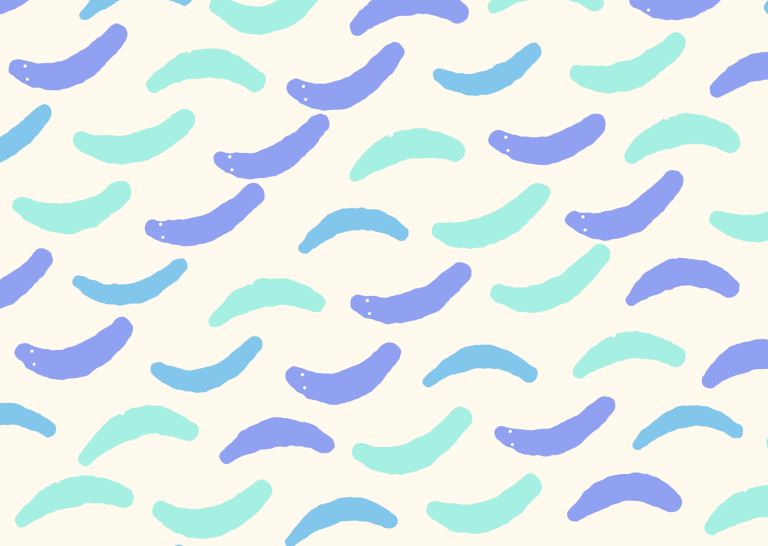
Write a Shadertoy shader that draws this pattern.

```glsl
const vec3 CREAM = vec3(1.0, 0.98, 0.93);
const vec3 MINT = vec3(0.65, 0.94, 0.89);
const vec3 PERIWINKLE = vec3(0.56, 0.63, 0.94);
const vec3 SKY = vec3(0.51, 0.78, 0.92);
const vec2 CELL = vec2(0.254, 0.133);
const int SEGMENTS = 10;

float hash(vec2 p) {
    vec3 q = fract(p.xyx * 0.1031);
    q += dot(q, q.yzx + 33.33);
    return fract((q.x + q.y) * q.z);
}

float valueNoise(vec2 p) {
    vec2 i = floor(p), f = fract(p);
    f = f * f * (3.0 - 2.0 * f);
    vec2 e = vec2(0.0, 1.0);
    return mix(mix(hash(i), hash(i + e.yx), f.x),
               mix(hash(i + e.xy), hash(i + e.yy), f.x), f.y);
}

// Centre line of a stroke, t from -1 to 1; positive bend gives a cup
vec2 spine(float t, float halfLength, float slope, float bend) {
    float x = halfLength * t;
    return vec2(x, slope * x + bend * (t * t - 0.5));
}

// Full in the middle, thinner towards each end
float girth(float t, float radius, vec2 ends) {
    return radius * mix(1.0, t < 0.0 ? ends.x : ends.y, t * t);
}

float taperedSegment(vec2 p, vec2 a, vec2 b, float ra, float rb) {
    vec2 pa = p - a, ba = b - a;
    float h = clamp(dot(pa, ba) / dot(ba, ba), 0.0, 1.0);
    return length(pa - h * ba) - mix(ra, rb, h);
}

float strokeDistance(vec2 p, float halfLength, float slope, float bend,
                     float radius, vec2 ends) {
    float d = 1.0, t0 = -1.0;
    vec2 a = spine(t0, halfLength, slope, bend);
    for (int i = 1; i <= SEGMENTS; i++) {
        float t1 = 2.0 * float(i) / float(SEGMENTS) - 1.0;
        vec2 b = spine(t1, halfLength, slope, bend);
        d = min(d, taperedSegment(p, a, b, girth(t0, radius, ends), girth(t1, radius, ends)));
        a = b;
        t0 = t1;
    }
    return d;
}

float cutDisc(float d, vec2 p, vec2 centre, float radius) {
    return max(d, radius - length(p - centre));
}

// Distance and colour of the stroke that belongs to one cell
float cellStroke(vec2 p, vec2 id, out vec3 tint) {
    vec2 centre = (id + vec2(0.5 + 0.45 * mod(id.y, 2.0), 0.5)) * CELL;
    vec2 jitter = vec2(hash(id + 11.0), hash(id + 23.0)) - 0.5;
    centre += jitter * vec2(0.024, 0.012);
    centre.y += 0.018 * sin(centre.x * 6.0 + 1.0);
    vec2 q = p - centre;

    float pick = fract(dot(id, vec2(0.382, 0.271)) + 0.15 * hash(id + 37.0));
    bool isMint = pick < 0.41;
    bool isSky = pick > 0.8;
    tint = isMint ? MINT : isSky ? SKY : PERIWINKLE;

    bool isCup = hash(id + 51.0) < 0.52;
    float vary = hash(id + 67.0);
    float halfLength = mix(0.086, 0.094, hash(id + 83.0));
    float slope = isCup ? mix(0.12, 0.40, vary) : mix(0.05, 0.27, vary);
    float bend = mix(0.032, 0.042, hash(id + 97.0)) * (isCup ? 1.0 : -1.0);
    float radius = mix(0.025, 0.0285, hash(id + 113.0)) * (isSky ? 0.75 : 1.0);
    vec2 ends = isCup ? vec2(0.62, 0.74) : vec2(0.48, 0.72);
    float d = strokeDistance(q, halfLength, slope, bend, radius, ends);

    // Hand-cut wobble of the outline
    vec2 grain = q + id * 3.7;
    d += 0.0045 * (valueNoise(grain * 42.0) - 0.5);
    d += 0.0022 * (valueNoise(grain * 110.0) - 0.5);

    // Pinholes in periwinkle cups, nicks on top of mint arches
    if (isCup && !isMint && !isSky) {
        vec2 tip = spine(-0.84, halfLength, slope, bend);
        d = cutDisc(d, q, tip + vec2(0.0, 0.011), 0.003);
        d = cutDisc(d, q, tip + vec2(0.004, -0.013), 0.0028);
    }
    if (!isCup && isMint) {
        vec2 top = spine(-0.25, halfLength, slope, bend);
        d = cutDisc(d, q, top + vec2(-0.004, radius + 0.001), 0.0055);
    }
    return d;
}

void mainImage(out vec4 fragColor, in vec2 fragCoord) {
    vec2 p = fragCoord / iResolution.y;
    float pixel = 1.0 / iResolution.y;
    vec2 home = floor(p / CELL);
    vec3 color = CREAM;

    // Neighbouring cells, since strokes reach over their borders
    for (int y = -1; y <= 1; y++) {
        for (int x = -2; x <= 1; x++) {
            vec3 tint;
            float d = cellStroke(p, home + vec2(x, y), tint);
            color = mix(color, tint, 1.0 - smoothstep(-0.75 * pixel, 0.75 * pixel, d));
        }
    }
    fragColor = vec4(color, 1.0);
}
```
